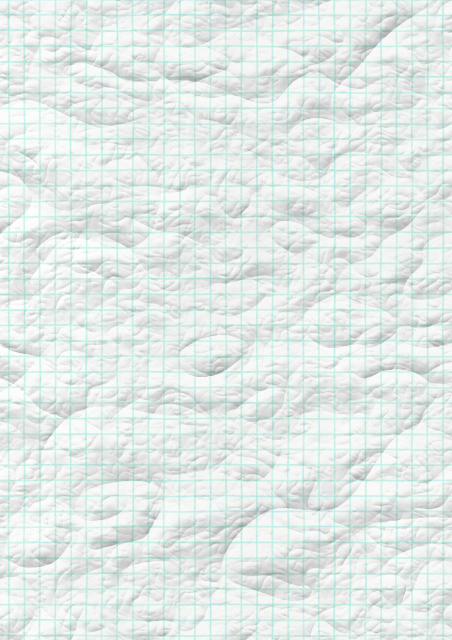
A Shadertoy shader for this texture:

```glsl
const float COLUMNS = 29.14;
const vec2 GRID_PHASE = vec2(0.57, -0.02);
const vec3 PAPER_TINT = vec3(0.995, 1.0, 0.994);
const vec3 INK_FILTER = vec3(0.81, 0.968, 0.948);

vec2 hashGradient(vec2 cell) {
    vec3 q = fract(cell.xyx * vec3(0.1031, 0.1030, 0.0973));
    q += dot(q, q.yzx + 33.33);
    float angle = 6.28318 * fract((q.x + q.y) * q.z);
    return vec2(cos(angle), sin(angle));
}

float gradientNoise(vec2 p) {
    vec2 i = floor(p), f = p - i;
    vec2 u = f * f * f * (f * (f * 6.0 - 15.0) + 10.0);
    float a = dot(hashGradient(i), f);
    float b = dot(hashGradient(i + vec2(1, 0)), f - vec2(1, 0));
    float c = dot(hashGradient(i + vec2(0, 1)), f - vec2(0, 1));
    float d = dot(hashGradient(i + vec2(1, 1)), f - vec2(1, 1));
    return mix(mix(a, b, u.x), mix(c, d, u.x), u.y);
}

mat2 rotation(float angle) {
    float c = cos(angle), s = sin(angle);
    return mat2(c, s, -s, c);
}

// A sharp fold at the zero line of the noise, steepest next to the crease
float fold(float n) {
    float d = abs(n);
    return d + 0.14 * (1.0 - exp(-10.0 * d));
}

// Height of crumpled paper: folds at several scales, each fading in and out
float crumpleHeight(vec2 p, float baseFreq) {
    float height = 0.0, freq = baseFreq, weight = 0.8;
    for (int i = 0; i < 5; i++) {
        float k = float(i);
        vec2 q = rotation(0.55 * sin(k * 2.4 + 0.6)) * p * freq * vec2(0.8, 1.15);
        q += vec2(17.3, 41.7) * (k + 1.0);
        float presence = smoothstep(-0.3, 0.4, gradientNoise(q * 0.6 + 80.0));
        height += weight * (0.25 + presence) * fold(gradientNoise(q)) / freq;
        freq *= 1.8;
        weight *= 0.93;
    }
    return height;
}

// Slope of the sheet along the light direction
float crumpleSlope(vec2 p, vec2 lightDir, float baseFreq, float stepSize) {
    vec2 d = lightDir * stepSize;
    return (crumpleHeight(p + d, baseFreq) - crumpleHeight(p - d, baseFreq)) / (2.0 * stepSize);
}

// Slopes facing the light brighten gently, those facing away darken more
float paperTone(float slope, float base) {
    float shadow = 0.058 * max(slope, 0.0);
    float glow = 0.045 * (1.0 - exp(min(slope, 0.0)));
    return max(base - shadow + glow, 0.68);
}

float ruledLine(float coord, float halfWidth, float blur) {
    float d = abs(fract(coord + 0.5) - 0.5);
    return 1.0 - smoothstep(halfWidth - blur, halfWidth + blur, d);
}

void mainImage(out vec4 fragColor, in vec2 fragCoord) {
    vec2 p = vec2(fragCoord.x, iResolution.y - fragCoord.y) / iResolution.x;
    float pixel = 1.0 / iResolution.x;

    // Crumpled sheet, lit from the upper left
    float slope = crumpleSlope(p, normalize(vec2(-0.35, -1.0)), 5.0, 0.0016);
    float base = 0.934 + 0.018 * (1.0 - smoothstep(0.0, 0.35, p.x));
    base += 0.02 * gradientNoise(p * 3.0 + 9.0);
    float grain = 0.012 * gradientNoise(p * 170.0);
    vec3 color = PAPER_TINT * (paperTone(slope, base) + grain);

    // Ruled grid, bent slightly with the sheet
    vec2 bend = vec2(gradientNoise(p * 9.0), gradientNoise(p * 9.0 + 31.0));
    vec2 grid = p * COLUMNS - GRID_PHASE + 0.07 * bend;
    float blur = max(0.05, 0.6 * pixel * COLUMNS);
    float across = ruledLine(grid.x, 0.055, blur);
    float down = ruledLine(grid.y, 0.055, blur);
    float ink = max(across, down) + 0.25 * across * down;
    ink *= 0.95 + 0.4 * gradientNoise(p * 14.0 + 53.0);
    color *= mix(vec3(1.0), INK_FILTER, ink);

    fragColor = vec4(clamp(color, 0.0, 1.0), 1.0);
}
```
